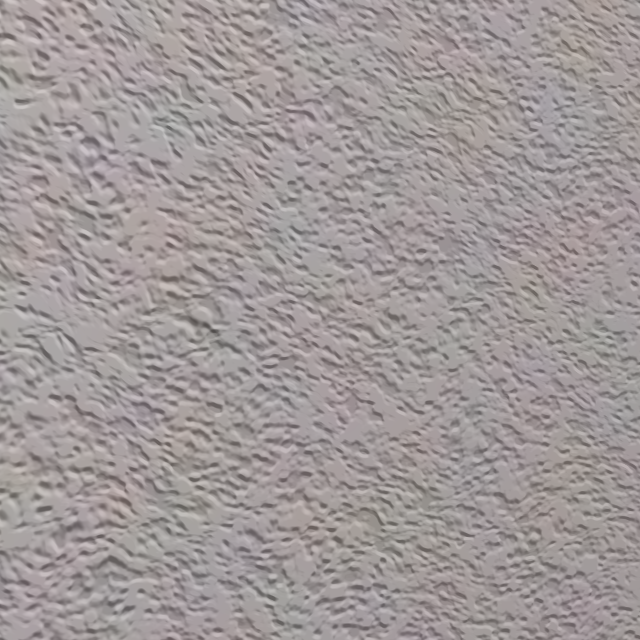
Give the GLSL for this texture, as a Shadertoy shader.

```glsl
// Rough grey stucco wall: short slanted grooves between flat, faintly tinted plateaus

#define GRAIN_CELLS vec2(57.0, 98.0)   // cells across the canvas: along, across the grooves
#define LIGHT_STEP vec2(0.12, 0.75)    // relief sampling offset, in cells
#define PLASTER vec3(0.643, 0.615, 0.615)
#define SHADOW_GAIN 0.19
#define GLINT_GAIN 0.105
#define CREVICE_GAIN 0.06
#define TINT_GAIN 0.009
#define SCRATCH_DEPTH 0.09

// Random point (xy) and strength (z) of a cell
vec3 hash3(vec2 cell) {
    vec3 p = fract(cell.xyx * vec3(0.1031, 0.1030, 0.0973));
    p += dot(p, p.yxz + 33.33);
    return fract((p.xxy + p.yzz) * p.zyx);
}

// Cellular noise: one smooth bump or dent per cell, about unit variance
float bumpNoise(vec2 p) {
    vec2 cell = floor(p);
    float sum = 0.0;
    for (int y = -1; y <= 1; y++) {
        for (int x = -1; x <= 1; x++) {
            vec2 id = cell + vec2(x, y);
            vec3 rnd = hash3(id);
            vec2 d = p - id - rnd.xy;
            float k = max(0.0, 1.0 - dot(d, d));
            sum += (rnd.z * 2.0 - 1.0) * k * k * k;
        }
    }
    return sum * 2.5;
}

// Ragged relief, flattened into plateaus at the top
float reliefHeight(vec2 q) {
    float n = bumpNoise(q);
    n += 0.30 * bumpNoise(q * vec2(1.9, 1.7) + 37.0);
    n += 0.48 * bumpNoise(q * vec2(0.48, 0.36) + 71.0);
    return smoothstep(-1.8, 0.9, n);
}

// Slanted domain: grooves level out downward and get finer to the right
vec2 grooveDomain(vec2 uv) {
    float bend = 0.012 * sin(uv.x * 17.0 + uv.y * 9.0);
    bend += 0.004 * sin(uv.x * 43.0 - uv.y * 27.0 + 3.0 * sin(uv.y * 19.0));
    return vec2(uv.x + 0.3 * uv.x * uv.x,
                uv.y + uv.x * (0.08 + 0.45 * uv.y) + bend);
}

// Broad drifting colour casts: pink to green, and blue to yellow
vec3 colourCast(vec2 uv) {
    vec2 w = uv + 0.06 * sin(uv.yx * vec2(13.0, 11.0) + 1.0);
    float pink = sin(w.x * 15.0 + w.y * 6.0) * sin(w.y * 14.0 - w.x * 5.0 + 1.2);
    float blue = sin(w.x * 9.0 - w.y * 11.0 + 2.0) * sin(w.y * 7.0 + w.x * 12.0);
    pink += 0.5 * bumpNoise(uv * 16.0);
    blue += 0.5 * bumpNoise(uv * 14.0 + 53.0);
    return pink * vec3(0.7, -0.6, 0.1) + blue * vec3(-0.3, -0.1, 1.0);
}

float segmentDistance(vec2 p, vec2 a, vec2 b) {
    vec2 ab = b - a;
    return length(p - a - ab * clamp(dot(p - a, ab) / dot(ab, ab), 0.0, 1.0));
}

void mainImage(out vec4 fragColor, in vec2 fragCoord) {
    vec2 uv = fragCoord / iResolution.xy;

    // Light from above: upper rims glint, lower rims fall into shadow
    vec2 q = grooveDomain(uv) * GRAIN_CELLS;
    float height = reliefHeight(q);
    float slope = height - reliefHeight(q + LIGHT_STEP);
    float shade = slope * (slope > 0.0 ? GLINT_GAIN : SHADOW_GAIN);
    shade += (height - 0.7) * CREVICE_GAIN;
    shade *= mix(1.1, 0.85, uv.x);

    // One thin diagonal scratch
    float wobble = 0.003 * sin(uv.x * 130.0);
    float scratch = segmentDistance(uv + vec2(0.0, wobble), vec2(0.29, 0.515), vec2(0.385, 0.44));
    shade -= SCRATCH_DEPTH * (1.0 - smoothstep(0.001, 0.006, scratch));

    // Wall colour, a little brighter toward the upper left
    vec3 colour = PLASTER + shade + TINT_GAIN * colourCast(uv);
    colour += 0.03 * (uv.y - uv.x);
    fragColor = vec4(clamp(colour, 0.0, 1.0), 1.0);
}
```
